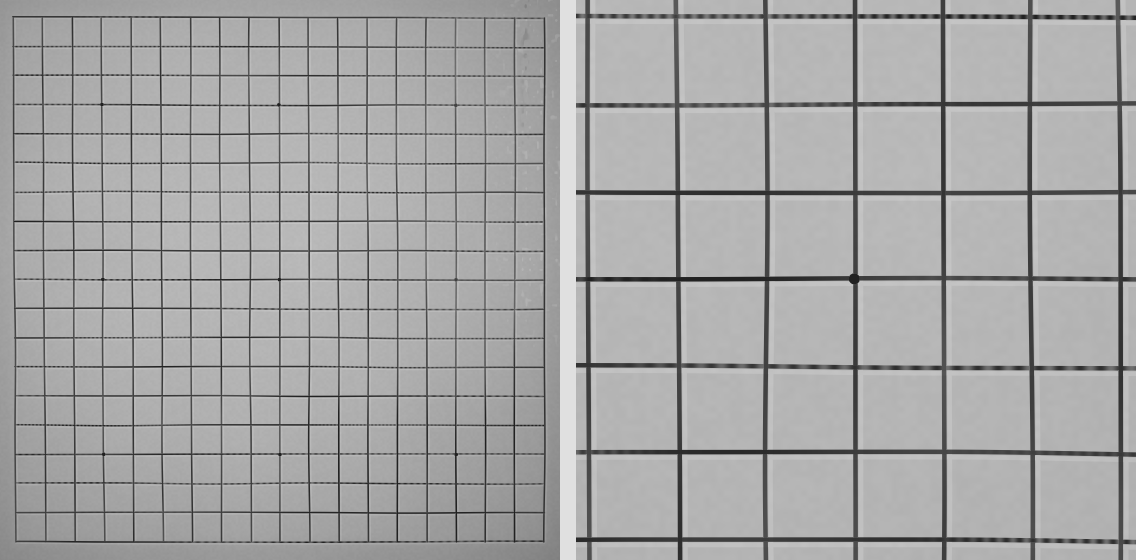
Left: the whole. Right: its middle third, enlarged.
Write a Shadertoy shader that draws this pattern.

```glsl
// Worn grey game board: an 18 by 18 grid of thin uneven ink lines with nine star points.
#define CELLS 18.0
#define CELL_SIZE 0.0523
#define LINE_HALF 0.00135
#define DOT_RADIUS 0.0033
#define WOBBLE 0.045
#define LIGHT_CENTER vec2(0.45, 0.58)
#define LIGHT_TONE 0.722
#define FALLOFF 0.29
#define INK_TONE 0.13
#define HALO 0.045
#define GRAIN 0.018

float hash(vec2 p) {
    return fract(sin(dot(p, vec2(127.1, 311.7))) * 43758.5453);
}

float noise(vec2 p) {
    vec2 i = floor(p), f = fract(p);
    f = f * f * (3.0 - 2.0 * f);
    return mix(mix(hash(i), hash(i + vec2(1, 0)), f.x),
               mix(hash(i + vec2(0, 1)), hash(i + vec2(1, 1)), f.x), f.y);
}

// Canvas position to grid units, with the slight skew of the board
vec2 toGrid(vec2 p) {
    vec2 low = vec2(mix(0.0290, 0.0230, p.y), 0.0326);
    vec2 high = vec2(0.972, 0.9700 - 0.0025 * p.x);
    return CELLS * (p - low) / (high - low);
}

float coverage(float dist, float px) {
    return clamp(0.5 - dist / px, 0.0, 1.0);
}

// Signed canvas distance to the nearest line of one direction
float lineOffset(float across, float along, float id, float seed) {
    float bend = noise(vec2(along * 0.3, id * 7.0 + seed)) - 0.5;
    return (across - id - bend * WOBBLE) * CELL_SIZE;
}

// One where a line is drawn, zero past its ends
float lineSpan(float along, float px) {
    return coverage((abs(along - 0.5 * CELLS) - 0.5 * CELLS) * CELL_SIZE - LINE_HALF, px);
}

// Broken ink: short dashes whose pitch and strength change from line to line
float dashes(float along, float id) {
    float pitch = mix(2.5, 8.0, hash(vec2(id, 3.7)));
    float depth = 0.48 * smoothstep(0.25, 0.7, noise(vec2(along * 0.25, id * 5.0 + 2.0)));
    return 1.0 - depth * (0.5 + 0.5 * sin(6.2832 * pitch * along));
}

void mainImage(out vec4 fragColor, in vec2 fragCoord) {
    vec2 p = fragCoord / iResolution.xy;
    float px = 1.0 / min(iResolution.x, iResolution.y);
    vec2 g = toGrid(p);
    vec2 id = clamp(round(g), 0.0, CELLS);

    // Board lit near the middle, darker margin, fine grain
    vec2 fromLight = p - LIGHT_CENTER;
    float tone = LIGHT_TONE - FALLOFF * dot(fromLight, fromLight);
    vec2 outside = abs(g - 0.5 * CELLS) - 0.5 * CELLS;
    tone -= 0.025 * smoothstep(-0.3, 0.4, max(outside.x, outside.y));
    tone += GRAIN * (noise(p * 260.0) - 0.5) + 0.012 * (noise(p * 9.0) - 0.5);

    // Scuffs and pale flecks toward the right edge
    float wornSide = smoothstep(0.84, 0.96, p.x) * smoothstep(0.3, 0.5, p.y);
    tone += 0.05 * wornSide * smoothstep(0.78, 0.95, noise(p * vec2(150.0, 110.0)));
    float smudge = smoothstep(0.012, 0.0, abs(p.x - 0.938)) * smoothstep(0.70, 0.76, p.y);
    tone -= 0.07 * smudge * smoothstep(0.55, 0.9, noise(p * vec2(180.0, 90.0)));

    // Line geometry
    float vDist = lineOffset(g.x, g.y, id.x, 11.0);
    float hDist = lineOffset(g.y, g.x, id.y, 53.0);
    float vSpan = lineSpan(g.y, px);
    float hSpan = lineSpan(g.x, px);

    // Pale rim beside each line
    float vRim = coverage(abs(vDist - 2.4 * LINE_HALF) - LINE_HALF, px) * vSpan;
    float hRim = coverage(abs(hDist + 2.4 * LINE_HALF) - LINE_HALF, px) * hSpan;
    tone += HALO * max(vRim, hRim);

    // Ink strength: faded at upper right, heavier at lower right, full on the border
    float fade = smoothstep(0.6, 0.85, p.x) * smoothstep(0.3, 0.5, p.y);
    float heavy = smoothstep(0.52, 0.6, p.x) * smoothstep(0.32, 0.22, p.y);
    float vInk = 0.62 + 0.3 * noise(vec2(g.y * 0.5, id.x * 3.0)) + 0.2 * heavy - 0.22 * fade;
    float hInk = 0.72 + 0.32 * noise(vec2(g.x * 0.4, id.y * 3.0 + 70.0)) - 0.16 * fade;
    hInk *= dashes(g.x, id.y);
    if (id.x == CELLS) vInk = 0.85;
    vInk *= coverage(abs(vDist) - LINE_HALF, px) * vSpan;
    hInk *= coverage(abs(hDist) - LINE_HALF, px) * hSpan;

    // Star points on every sixth crossing, starting at the fourth line
    vec2 star = clamp(round((g - 3.0) / 6.0), 0.0, 2.0) * 6.0 + 3.0;
    float starDist = length((g - star) * CELL_SIZE) - DOT_RADIUS;
    float dotInk = coverage(starDist, px) * (1.0 - 0.25 * fade);

    float ink = clamp(max(max(vInk, hInk), dotInk), 0.0, 1.0);
    fragColor = vec4(vec3(mix(tone, INK_TONE, ink)), 1.0);
}
```
